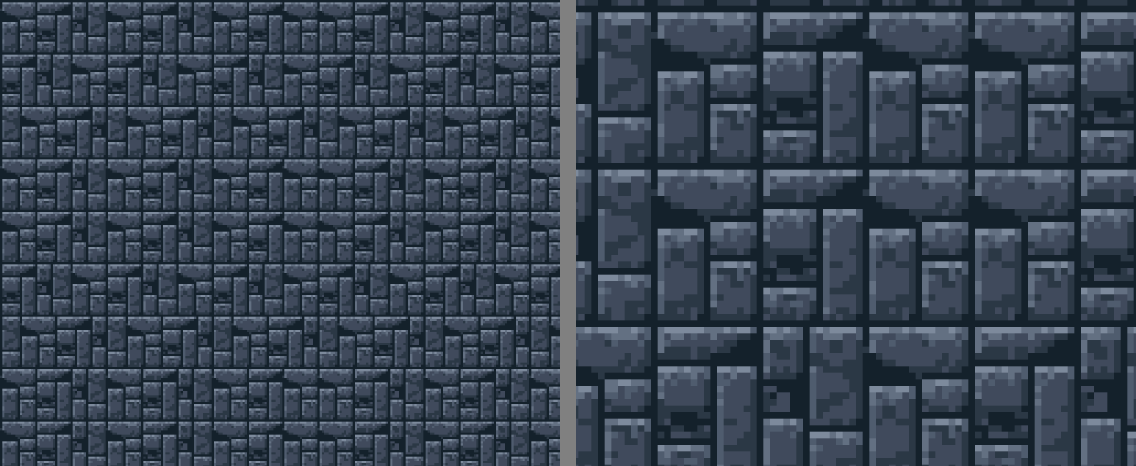
Left: the whole. Right: its middle third, enlarged.
A WebGL 2 fragment shader for this texture:

```glsl
#version 300 es
precision highp float;

uniform vec2 u_resolution;
out vec4 fragColor;

float hash(vec2 p) {
    vec3 q = fract(vec3(p.xyx) * 0.1031);
    q += dot(q, q.yzx + 33.33);
    return fract((q.x + q.y) * q.z);
}

float valueNoise(vec2 p) {
    vec2 i = floor(p), f = fract(p);
    f = f * f * (3.0 - 2.0 * f);
    return mix(mix(hash(i), hash(i + vec2(1, 0)), f.x),
               mix(hash(i + vec2(0, 1)), hash(i + vec2(1, 1)), f.x), f.y);
}

// Tones run from 0 (joint) to 5 (glint)
vec3 palette(int tone) {
    vec3 tones[6] = vec3[6](
        vec3(0.08, 0.13, 0.17), vec3(0.17, 0.22, 0.27), vec3(0.25, 0.29, 0.36),
        vec3(0.31, 0.36, 0.43), vec3(0.39, 0.44, 0.51), vec3(0.49, 0.54, 0.61));
    return tones[tone];
}

// Chiselled block: box holds left, top, right, bottom in grid cells
void block(vec2 p, vec4 box, float seed, inout int tone) {
    vec2 nearEdge = p - box.xy, farEdge = box.zw - 1.0 - p;
    if (min(min(nearEdge.x, nearEdge.y), min(farEdge.x, farEdge.y)) < 0.0) return;
    float grain = hash(p + seed * 19.0);
    float wear = valueNoise(p * vec2(0.4, 0.5) + seed * 7.3);
    tone = wear > 0.74 ? 1 : 2;
    // Ragged light from the upper left
    if (nearEdge.y == 1.0 && grain > 0.45) tone = grain > 0.75 ? 4 : 3;
    if (nearEdge.y == 2.0 && grain > 0.8) tone = 3;
    if (nearEdge.x == 0.0) tone = grain > 0.5 ? 4 : 3;
    if (nearEdge.y == 0.0) tone = grain > 0.45 ? 5 : 4;
    // Shadow on the lower right
    if (farEdge.y == 1.0 && grain > 0.7) tone = 1;
    if (farEdge.x == 0.0) tone = nearEdge.y < 2.0 ? 3 : 1;
    if (farEdge.y == 0.0) tone = grain > 0.8 ? 2 : 1;
    if (farEdge.x + farEdge.y == 0.0) tone = 0;
}

// Broken fill: pebbles lying in the dark
void rubble(vec2 p, vec4 box, inout int tone) {
    if (any(lessThan(p, box.xy)) || any(greaterThanEqual(p, box.zw))) return;
    float pebble = valueNoise(p * vec2(0.55, 0.8) + box.yx);
    tone = pebble > 0.68 ? 2 : pebble > 0.42 ? 1 : 0;
}

// Wide cap over a tall block and two short ones, cap chipped at lower left
void cappedUnit(vec2 p, inout int tone) {
    block(p, vec4(1, 1, 16, 8), 1.0, tone);
    float chip = p.y - 4.0 - 0.5 * p.x + hash(p + 5.0) * 0.9;
    if (p.x < 9.0 && p.y < 10.0 && chip > 0.0) tone = chip < 0.7 ? 1 : 0;
    block(p, vec4(1, 10, 8, 24), 2.0, tone);
    block(p, vec4(9, 9, 16, 14), 3.0, tone);
    block(p, vec4(9, 15, 16, 24), 4.0, tone);
}

// Thin cap chipped at right, rubble pocket beside a tall block
void pocketUnit(vec2 p, inout int tone) {
    block(p, vec4(1, 1, 16, 6), 5.0, tone);
    float chip = p.y - 8.0 + 0.42 * p.x + hash(p + 9.0) * 0.9;
    if (p.x > 7.0 && p.y < 7.0 && chip > 0.0) tone = chip < 0.7 ? 1 : 0;
    block(p, vec4(1, 7, 9, 14), 6.0, tone);
    rubble(p, vec4(1, 14, 9, 18), tone);
    block(p, vec4(1, 19, 9, 24), 7.0, tone);
    block(p, vec4(10, 7, 16, 24), 8.0, tone);
}

// Two columns, the wider one with a jagged crack
void columnUnit(vec2 p, inout int tone) {
    block(p, vec4(1, 1, 7, 9), 9.0, tone);
    rubble(p, vec4(1, 10, 7, 14), tone);
    block(p, vec4(1, 15, 7, 24), 10.0, tone);
    block(p, vec4(8, 1, 16, 16), 11.0, tone);
    float crack = p.y - floor(7.0 - 0.7 * abs(p.x - 11.5) + hash(p.xx) * 1.2);
    if (p.x > 7.0 && (crack == 0.0 || crack == 1.0 && hash(p) > 0.6)) tone = 1;
    block(p, vec4(8, 17, 16, 24), 12.0, tone);
}

vec3 wall(vec2 uv) {
    // Square cells counted from the top left
    vec2 cell = floor(vec2(uv.x * 254.0, (1.0 - uv.y) * 213.33));
    float course = mod(floor(cell.y / 24.0), 4.0);
    float shift = course == 1.0 ? 32.0 : course == 2.0 ? 9.0 : 0.0;
    float across = mod(cell.x, 144.0);
    float unit = floor(mod(across - shift, 48.0) / 16.0);
    // Unshifted courses end each long repeat with a capped unit
    if (shift == 0.0 && across >= 128.0) unit = 0.0;
    vec2 p = vec2(mod(across - shift, 16.0), mod(cell.y, 24.0));
    int tone = 0;
    if (unit == 0.0) cappedUnit(p, tone);
    else if (unit == 1.0) pocketUnit(p, tone);
    else columnUnit(p, tone);
    return palette(tone);
}

void main() {
    // Average a small sample grid to smooth cell edges
    vec3 sum = vec3(0);
    for (int i = 0; i < 9; i++) {
        vec2 offset = (vec2(i % 3, i / 3) - 1.0) / 3.0;
        sum += wall((gl_FragCoord.xy + offset) / u_resolution);
    }
    fragColor = vec4(sum / 9.0, 1);
}
```
